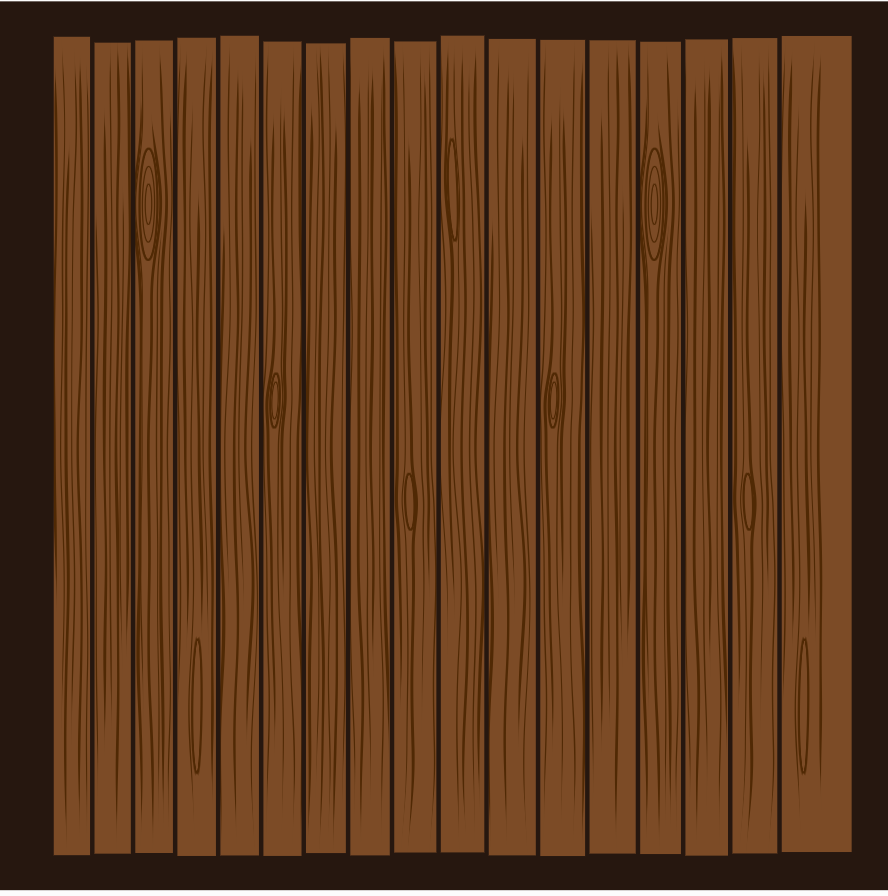
This texture is drawn by a WebGL 2 fragment shader. Its source:

```glsl
#version 300 es
precision highp float;
// Row of upright brown boards with wavy grain and knots on a dark backing.
uniform vec2 u_resolution;
out vec4 outColor;

#define BOARDS 17
#define GAP 0.0050
#define BOARD_TOP 0.956
#define BOARD_BOTTOM 0.047
#define GRAIN_LINES 6
#define GRAIN_SPAN 0.048
#define THICK 0.0015
#define THIN 0.0007
#define WAVER 0.011

const vec3 WOOD = vec3(0.485, 0.295, 0.150);
const vec3 GRAIN = vec3(0.315, 0.160, 0.015);
const vec3 BACKING = vec3(0.150, 0.090, 0.060);
const vec3 PAPER = vec3(0.99);

// Left edge of each board, then the end of the row
const float EDGES[BOARDS + 1] = float[](
  0.060, 0.1055, 0.151, 0.198, 0.246, 0.294, 0.3415, 0.391, 0.440,
  0.492, 0.5455, 0.603, 0.658, 0.7145, 0.765, 0.8175, 0.8725, 0.9555);

// Knot height and half length for each kind of board; zero length is no knot
const float KNOT_Y[10] = float[](0.0, 0.0, 0.772, 0.212, 0.0, 0.553, 0.0, 0.0, 0.44, 0.788);
const float KNOT_LENGTH[10] = float[](0.0, 0.0, 0.062, 0.074, 0.0, 0.030, 0.0, 0.0, 0.031, 0.056);

float hash(float n) { return fract(sin(n * 127.1 + 3.7) * 4375.85); }

float noise(float y, float seed) {
  float cell = floor(y), f = fract(y);
  f = f * f * (3.0 - 2.0 * f);
  return mix(hash(cell + seed * 17.3), hash(cell + 1.0 + seed * 17.3), f) - 0.5;
}

float pixel() { return 1.0 / u_resolution.y; }

// Smooth step that is one where d is above zero
float inside(float d) { return clamp(d / pixel() + 0.5, 0.0, 1.0); }

// Stroke coverage that fades out once thinner than a pixel
float stroke(float d, float halfWidth) {
  return inside(halfWidth - abs(d)) * min(1.0, 2.0 * halfWidth / pixel());
}

// Ten kinds of board, some used again further along the row
int boardKind(int i) {
  if (i < 10) return i;
  if (i < 12) return i - 6;
  if (i < 14) return i - 11;
  return i < 16 ? i - 7 : 3;
}

// Rings of a knot, q measured from its centre
float knotRings(vec2 q, vec2 size, int rings) {
  float ink = 0.0;
  for (int r = 0; r < rings; r++) {
    vec2 s = size * (1.0 - 0.32 * float(r));
    float radius = length(q / s);
    float d = radius * (radius - 1.0) / max(length(q / (s * s)), 0.001);
    ink = max(ink, stroke(d, r == 0 ? THICK * 0.85 : THIN));
  }
  return ink;
}

// Grain of one board; p.x runs from its left edge
float grainInk(vec2 p, float width, int kind) {
  float seed = float(kind) + 1.0;
  float span = min(width, GRAIN_SPAN);
  float sway = noise(p.y * 6.0, seed) * WAVER * (0.35 + 0.65 * hash(seed * 5.1));
  float knotLength = KNOT_LENGTH[kind];
  bool hasKnot = knotLength > 0.0;
  float knotWidth = kind == 2 ? 0.010 : 0.0052;
  float knotX = span * (kind == 3 ? 0.52 : 0.34);
  float along = hasKnot ? (p.y - KNOT_Y[kind]) / knotLength : 9.0;
  float bulge = knotWidth * 1.35 * exp(-0.7 * along * along);
  float ink = 0.0;

  for (int k = 0; k < GRAIN_LINES; k++) {
    float id = seed * 13.0 + float(k);
    float rest = (float(k) + 0.25 + 0.5 * hash(id)) / float(GRAIN_LINES) * span;
    float x = rest + sway + noise(p.y * 8.0, id) * 0.0035;
    // Lines part to go round the knot
    if (hasKnot) {
      float side = rest < knotX ? -1.0 : 1.0;
      float away = x - knotX - sway;
      x += side * (sqrt(away * away + bulge * bulge) - abs(away));
    }
    // Each line tapers at both ends and swells a little on the way
    float low = 0.04 + 0.28 * pow(hash(id + 0.3), 2.0);
    float high = 0.96 - 0.20 * pow(hash(id + 0.6), 4.0);
    float taper = smoothstep(low, low + 0.12, p.y) * (1.0 - smoothstep(high - 0.06, high, p.y));
    float weight = (k + kind) % 2 == 0 ? THICK : THIN;
    weight *= taper * (1.0 + 0.5 * noise(p.y * 7.0, id + 40.0));
    ink = max(ink, stroke(p.x - x, weight));
  }
  if (hasKnot) {
    vec2 q = vec2(p.x - knotX - sway, p.y - KNOT_Y[kind]);
    ink = max(ink, knotRings(q, vec2(knotWidth, knotLength), kind == 2 ? 3 : kind == 5 ? 2 : 1));
  }
  return ink;
}

void main() {
  vec2 p = gl_FragCoord.xy / u_resolution.y;
  int board = 0;
  for (int i = 1; i < BOARDS; i++) if (p.x > EDGES[i] - 0.5 * GAP) board = i;

  // Board outline with uneven ends
  float id = float(board);
  float left = EDGES[board], right = EDGES[board + 1] - GAP;
  float top = BOARD_TOP + 0.009 * (hash(id + 60.0) - 0.5);
  float bottom = BOARD_BOTTOM + 0.005 * (hash(id + 90.0) - 0.5);
  float mask = inside(min(min(p.x - left, right - p.x), min(p.y - bottom, top - p.y)));
  vec3 wood = mix(WOOD, GRAIN, grainInk(vec2(p.x - left, p.y), right - left, boardKind(board)));
  vec3 color = mix(BACKING, wood, mask);

  // Pale slivers above and below the backing
  float paper = max(inside(0.0065 - p.y), inside(p.y - 0.9985));
  outColor = vec4(mix(color, PAPER, paper), 1.0);
}
```
